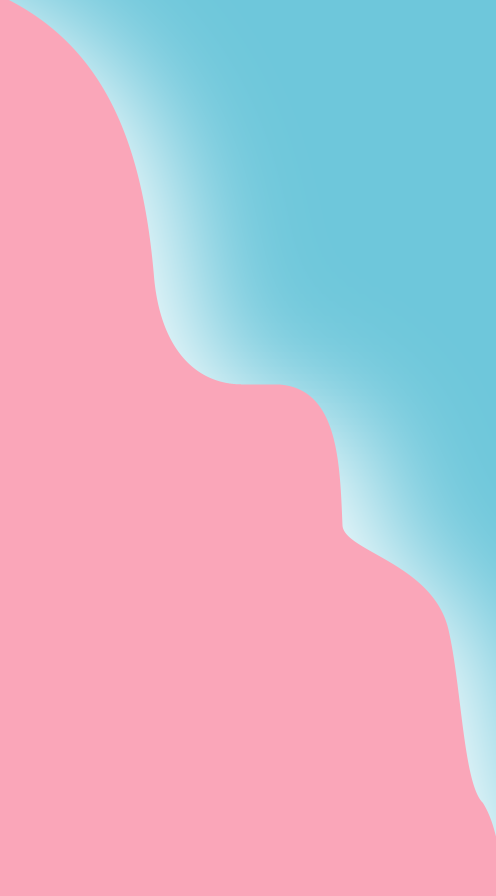
A Shadertoy shader for this background:

```glsl
// Draws a wavy pink slope over a blue backdrop, with a soft white glow along its edge.

// Lengths are in canvas heights, measured downward from the top left.
const float ASPECT = 0.5547;
const float GLOW_SIGMA = 0.065;
const vec2 GLOW_OFFSET = vec2(0.039, 0.029);
const vec3 PINK = vec3(0.98, 0.65, 0.725);
const vec3 BLUE = vec3(0.43, 0.78, 0.857);
const vec3 GLOW = vec3(1.0);

vec2 bezier(vec2 a, vec2 b, vec2 c, vec2 d, float t) {
    float s = 1.0 - t;
    return s * s * s * a + 3.0 * s * s * t * b + 3.0 * s * t * t * c + t * t * t * d;
}

// Horizontal position of a downward-running curve at depth y, by bisection
float curveX(vec2 a, vec2 b, vec2 c, vec2 d, float y) {
    float t = 0.5;
    float stride = 0.25;
    for (int i = 0; i < 14; i++) {
        t += bezier(a, b, c, d, t).y < y ? stride : -stride;
        stride *= 0.5;
    }
    return bezier(a, b, c, d, t).x;
}

// Right-hand boundary of the slope at depth y
float slopeEdge(float y) {
    const vec2 crest = vec2(0.010, 0.0);
    const vec2 shoulder = vec2(0.172, 0.306);
    const vec2 ledgeStart = vec2(0.271, 0.429);
    const vec2 ledgeEnd = vec2(0.310, 0.429);
    const vec2 notch = vec2(0.383, 0.586);
    const vec2 knee = vec2(0.501, 0.7005);
    const vec2 ankle = vec2(0.540, 0.896);
    const vec2 foot = vec2(0.560, 0.957);

    if (y < crest.y) return crest.x + 2.0 * y;
    if (y < shoulder.y)
        return curveX(crest, vec2(0.117, 0.055), vec2(0.159, 0.159), shoulder, y);
    if (y < ledgeStart.y)
        return curveX(shoulder, vec2(0.178, 0.384), vec2(0.215, 0.429), ledgeStart, y);
    if (y < notch.y)
        return curveX(ledgeEnd, vec2(0.378, 0.432), vec2(0.380, 0.514), notch, y);
    if (y < knee.y)
        return curveX(notch, vec2(0.384, 0.615), vec2(0.482, 0.628), knee, y);
    if (y < ankle.y)
        return curveX(knee, vec2(0.516, 0.762), vec2(0.518, 0.875), ankle, y);
    if (y < foot.y)
        return curveX(ankle, vec2(0.548, 0.909), vec2(0.553, 0.923), foot, y);
    return foot.x + 0.4 * (y - foot.y);
}

// Cumulative normal distribution
float normalCdf(float z) {
    z = clamp(z, -4.0, 4.0);
    return 0.5 + 0.5 * tanh(0.7979 * (z + 0.0447 * z * z * z));
}

// Gaussian-blurred slope: exact across each row, summed over rows
float blurredSlope(vec2 p, float sigma) {
    float sum = 0.0;
    float total = 0.0;
    for (int i = -24; i <= 24; i++) {
        float z = float(i) * 0.125;
        float weight = exp(-0.5 * z * z);
        sum += weight * normalCdf((slopeEdge(p.y + z * sigma) - p.x) / sigma);
        total += weight;
    }
    return sum / total;
}

// Antialiased coverage of the slope, averaged over sub-rows of a pixel
float slopeCoverage(vec2 p, float pixel) {
    float sum = 0.0;
    for (int i = 0; i < 4; i++) {
        float y = p.y + ((float(i) + 0.5) / 4.0 - 0.5) * pixel;
        sum += clamp((slopeEdge(y) - p.x) / pixel + 0.5, 0.0, 1.0);
    }
    return sum / 4.0;
}

void mainImage(out vec4 fragColor, in vec2 fragCoord) {
    vec2 uv = fragCoord / iResolution.xy;
    vec2 p = vec2(uv.x * ASPECT, 1.0 - uv.y);

    // Backdrop and offset glow, then the slope on top
    vec3 color = mix(BLUE, GLOW, blurredSlope(p - GLOW_OFFSET, GLOW_SIGMA));
    color = mix(color, PINK, slopeCoverage(p, 1.0 / iResolution.y));
    fragColor = vec4(color, 1.0);
}
```
